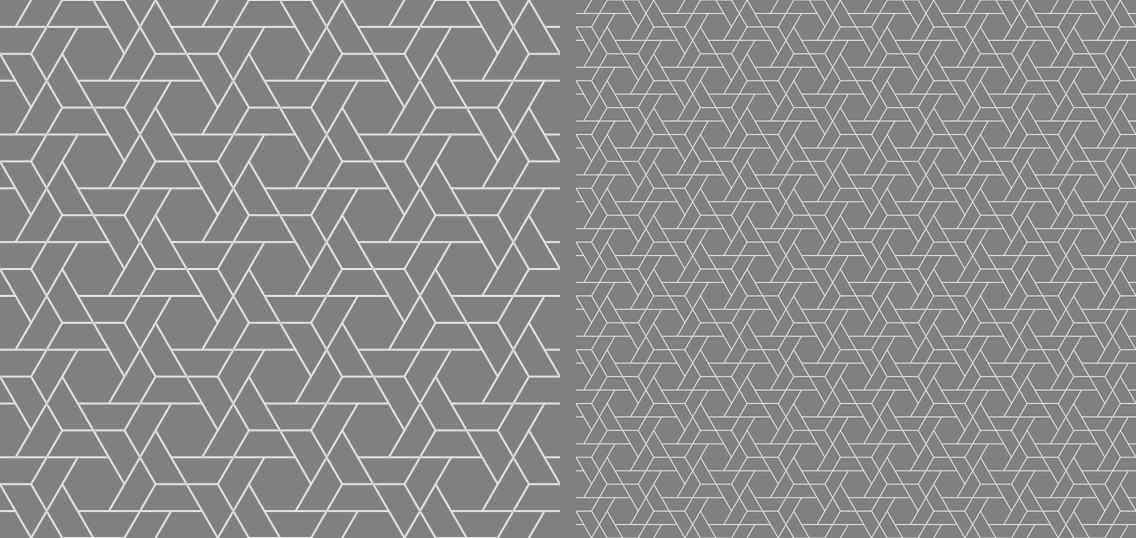
Left: one tile. Right: repeated 2 by 2.
A WebGL 1 fragment shader for this pattern:

```glsl
precision highp float;
// Thin pale lines on grey: a honeycomb overlaid with pinwheel hexagons whose
// sides run on into their neighbours. Each point is folded to its nearest
// hexagonal cell; the canvas holds 3 by 5 rectangles of two cells each.
uniform vec2 u_resolution;

// Offset from the nearest point of a rectangular grid with the given spacing.
vec2 wrapCentered(vec2 p, vec2 spacing) {
  return p - spacing * floor(p / spacing + 0.5);
}

// Offset from the nearest cell centre; centres are one unit apart.
vec2 hexCell(vec2 p) {
  vec2 spacing = vec2(sqrt(3.0), 1.0);
  vec2 a = wrapCentered(p, spacing);
  vec2 b = wrapCentered(p - 0.5 * spacing, spacing);
  return dot(a, a) < dot(b, b) ? a : b;
}

// Distance to the cell border, a flat-topped hexagon of apothem 0.5.
float borderDistance(vec2 q) {
  q = abs(q);
  return abs(0.5 - max(q.y, dot(q, vec2(0.8660254, 0.5))));
}

// Distance to six rays, each following one side of the inner hexagon from
// a corner and leaving the cell through the middle of a border edge.
float pinwheelDistance(vec2 q) {
  mat2 sixthTurn = mat2(0.5, 0.8660254, -0.8660254, 0.5);
  float nearest = 1.0;
  for (int i = 0; i < 6; i++) {
    vec2 fromRay = vec2(max(q.x - 0.25 / sqrt(3.0), 0.0), q.y - 0.25);
    nearest = min(nearest, length(fromRay));
    q = sixthTurn * q;
  }
  return nearest;
}

// Coverage of a line, smoothed over one pixel.
float lineCoverage(float dist, float pixel) {
  return clamp((0.0093 - dist) / pixel + 0.5, 0.0, 1.0);
}

void main() {
  vec2 uv = gl_FragCoord.xy / u_resolution;
  vec2 q = hexCell(uv * vec2(3.0 * sqrt(3.0), 5.0));
  float pixel = 5.0 / u_resolution.y;

  float border = lineCoverage(borderDistance(q), pixel);
  float pinwheel = lineCoverage(pinwheelDistance(q), pixel);

  // Lines are slightly dimmer where the two layers cross.
  float ink = max(border, pinwheel) - 0.2 * border * pinwheel;
  gl_FragColor = vec4(vec3(mix(0.5, 0.89, ink)), 1.0);
}
```
